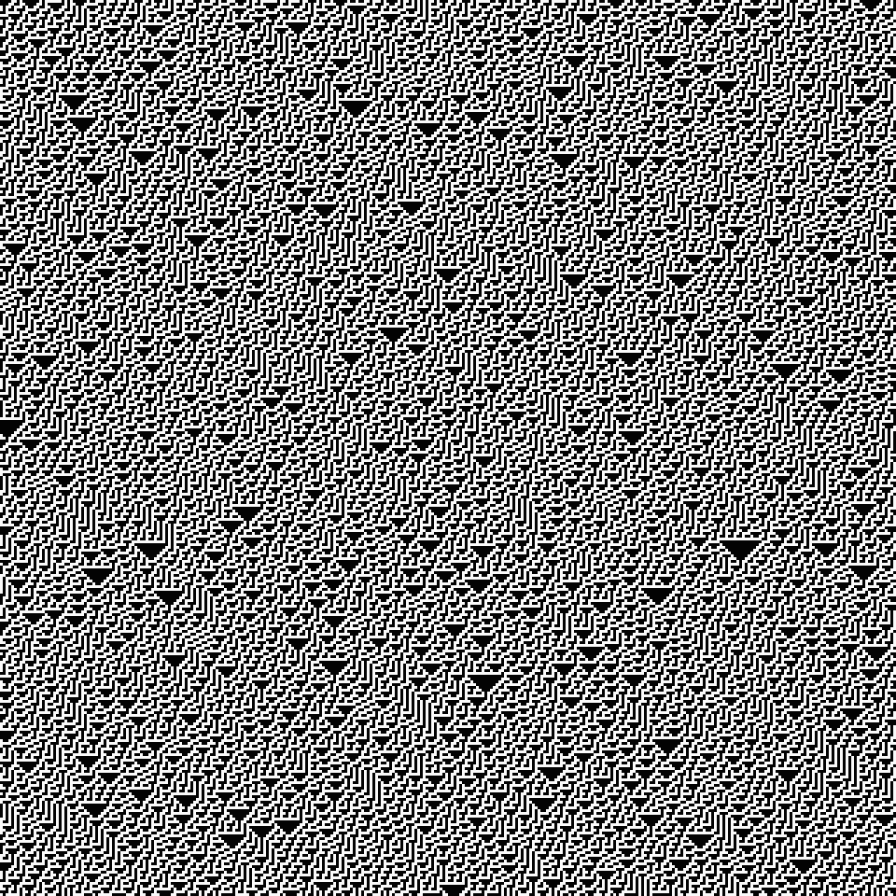
Reproduce this pattern procedurally as a Shadertoy shader.

```glsl
// Space-time diagram of the cellular automaton Rule 30, with time running downwards.
// Each cell follows from new = left ^ (centre | right). Solved for the left cell, the rule
// lets two random columns beyond the right edge generate all columns to their left.

const int   CELLS  = 320;          // cells along the longer side of the canvas
const int   MARGIN = 20;           // hidden columns between the seed and the right edge
const uint  SEED   = 77u;
const vec3  DEAD   = vec3(0.01);   // triangles and gaps
const vec3  ALIVE  = vec3(0.982);  // strokes

// A column of 384 cells, one bit per time step, earliest in the lowest bit.
struct Column { uvec4 early, middle, late; };

uvec4 hash(uvec4 n) {
    n = n * 747796405u + 2891336453u;
    n = ((n >> ((n >> 28) + 4u)) ^ n) * 277803737u;
    n = (n >> 22) ^ n;
    n = (n ^ (n >> 16)) * 0x7feb352du;
    return n ^ (n >> 15);
}

// Random bits that depend only on the absolute time step and the salt.
Column randomColumn(int firstWord, uint salt) {
    uvec4 word = uvec4(uint(firstWord + 64)) + uvec4(0u, 1u, 2u, 3u) + salt * 4096u;
    return Column(hash(word), hash(word + 4u), hash(word + 8u));
}

// Moves every bit one time step earlier, carrying from the next word.
uvec4 advance(uvec4 bits, uint nextWord) {
    return (bits >> 1) | (uvec4(bits.yzw, nextWord) << 31);
}

// Rule 30 solved sideways: the column to the left of a neighbouring pair.
Column leftOf(Column centre, Column right) {
    return Column(
        advance(centre.early,  centre.middle.x) ^ (centre.early  | right.early),
        advance(centre.middle, centre.late.x)   ^ (centre.middle | right.middle),
        advance(centre.late,   0u)              ^ (centre.late   | right.late));
}

// States of a cell (x) and of the cell one time step below it (y).
vec2 cellPair(Column column, int bit) {
    uint upper = (column.early.x >> bit) & 1u;
    uint lower = (advance(column.early, column.middle.x).x >> bit) & 1u;
    return vec2(float(upper), float(lower));
}

void mainImage(out vec4 fragColor, in vec2 fragCoord) {
    // Cell coordinates, with the first row at the top.
    float pixel = float(CELLS) / max(iResolution.x, iResolution.y);
    vec2 position = vec2(fragCoord.x, iResolution.y - fragCoord.y) * pixel;

    // Upper left cell under the pixel, and the share covered by its right and lower neighbours.
    float footprint = min(pixel, 1.0);
    vec2 corner = floor(position - 0.5 * footprint);
    vec2 share = clamp((position + 0.5 * footprint - corner - 1.0) / footprint, 0.0, 1.0);
    ivec2 cell = ivec2(corner);

    // Walk from the random seed columns to the column of this pixel.
    int firstWord = cell.y >> 5;
    Column left  = randomColumn(firstWord, SEED);
    Column right = randomColumn(firstWord, SEED + 1u);
    int steps = CELLS + MARGIN - cell.x;
    for (int i = 0; i < steps; i++) {
        Column next = leftOf(left, right);
        right = left;
        left = next;
    }

    // Blend the four cells by coverage for smooth edges.
    int bit = cell.y & 31;
    vec2 rows = mix(cellPair(left, bit), cellPair(right, bit), share.x);
    fragColor = vec4(mix(DEAD, ALIVE, mix(rows.x, rows.y, share.y)), 1.0);
}
```
